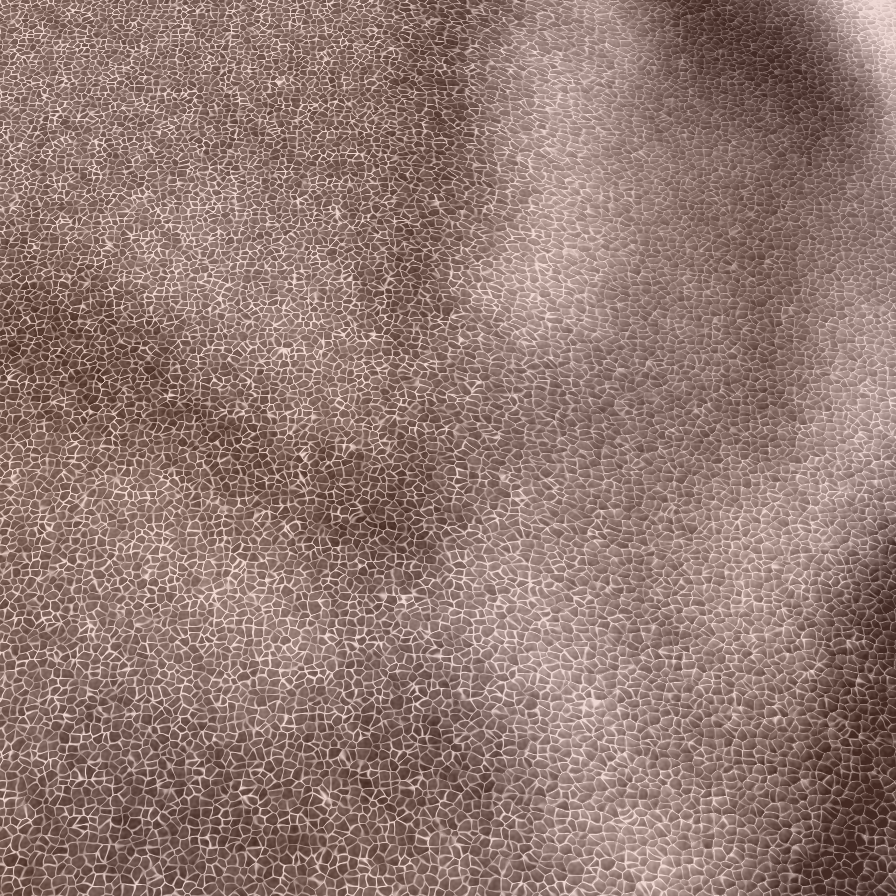
Write a WebGL 2 fragment shader that draws this texture.

```glsl
#version 300 es
precision highp float;
// Soft brown leather lying in gentle folds, seen at a slant.
// Warped Voronoi cells give the pebbled grain with pale veins between them;
// wide glowing capsules and gradient noise shade the folds.
uniform vec2 u_resolution;
out vec4 fragColor;

vec2 hash2(vec2 p) {
    vec3 h = fract(p.xyx * vec3(0.1031, 0.1030, 0.0973));
    h += dot(h, h.yzx + 33.33);
    return fract((h.xx + h.yz) * h.zy);
}

float cornerSlope(vec2 cell, vec2 corner, vec2 f) {
    float angle = 6.2832 * hash2(cell + corner).x;
    return dot(vec2(cos(angle), sin(angle)), f - corner);
}

// Gradient noise, roughly -0.7 to 0.7
float gradientNoise(vec2 p) {
    vec2 i = floor(p), f = p - i;
    vec2 s = f * f * f * (f * (f * 6.0 - 15.0) + 10.0);
    return mix(mix(cornerSlope(i, vec2(0, 0), f), cornerSlope(i, vec2(1, 0), f), s.x),
               mix(cornerSlope(i, vec2(0, 1), f), cornerSlope(i, vec2(1, 1), f), s.x), s.y);
}

float fbm(vec2 p) {
    float sum = 0.0, amp = 1.0;
    for (int i = 0; i < 4; i++) {
        sum += amp * gradientNoise(p);
        p = mat2(1.6, 1.2, -1.2, 1.6) * p + 7.3;
        amp *= 0.5;
    }
    return sum;
}

// x: gap between the two nearest seeds, y: random tone, zw: offset to the seed
vec4 grainCell(vec2 p) {
    vec2 base = floor(p), nearest = vec2(0), id = vec2(0);
    float d1 = 9.0, d2 = 9.0;
    for (int y = -1; y <= 1; y++)
    for (int x = -1; x <= 1; x++) {
        vec2 cell = base + vec2(x, y);
        vec2 offset = cell + 0.08 + 0.84 * hash2(cell) - p;
        float d = length(offset);
        if (d < d1) {
            d2 = d1;
            d1 = d;
            nearest = offset;
            id = cell;
        } else {
            d2 = min(d2, d);
        }
    }
    return vec4(d2 - d1, hash2(id + 51.7).x, nearest);
}

// Soft glow around the segment a-b
float fold(vec2 p, vec2 a, vec2 b, float width) {
    vec2 ab = b - a;
    float along = clamp(dot(p - a, ab) / dot(ab, ab), 0.0, 1.0);
    vec2 away = (p - a - ab * along) / width;
    return exp(-dot(away, away));
}

// Broad light and shade of the folds
float foldShading(vec2 uv) {
    vec2 p = uv + 0.035 * vec2(fbm(uv * 4.0), fbm(uv * 4.0 + 19.0));
    float lit = 0.28 * fold(p, vec2(0.63, 0.90), vec2(0.59, 0.68), 0.075)
              + 0.30 * fold(p, vec2(0.67, 1.02), vec2(0.71, 0.96), 0.035)
              + 0.70 * fold(p, vec2(0.96, 1.04), vec2(1.02, 0.88), 0.065)
              + 0.24 * fold(p, vec2(1.00, 0.58), vec2(0.82, 0.33), 0.085)
              + 0.25 * fold(p, vec2(0.54, 0.36), vec2(0.74, 0.04), 0.085)
              + 0.16 * fold(p, vec2(0.22, 0.70), vec2(0.36, 0.56), 0.090)
              + 0.13 * fold(p, vec2(0.18, 0.42), vec2(0.30, 0.30), 0.080);
    float shade = 0.42 * fold(p, vec2(0.76, 1.00), vec2(0.92, 0.87), 0.085)
                + 0.20 * fold(p, vec2(0.51, 0.98), vec2(0.47, 0.66), 0.065)
                + 0.22 * fold(p, vec2(0.02, 0.62), vec2(0.46, 0.42), 0.075)
                + 0.42 * fold(p, vec2(1.02, 0.34), vec2(0.94, 0.00), 0.100)
                + 0.17 * fold(p, vec2(0.86, 0.72), vec2(0.86, 0.54), 0.080)
                + 0.16 * fold(p, vec2(0.00, 0.02), vec2(0.48, 0.13), 0.100);
    return lit - shade + 0.10 * fbm(uv * 5.0 + 3.0);
}

void main() {
    vec2 uv = gl_FragCoord.xy / u_resolution.y;

    // The sheet recedes upward, so its grain gets finer
    vec2 sheet = 88.0 * vec2(uv.x - 0.5, uv.y) / (1.0 - 0.3 * uv.y);
    float pixel = length(fwidth(sheet));
    float right = smoothstep(0.40, 0.75, uv.x);

    // Grain, drawn out along a diagonal on the right
    vec2 q = sheet + 0.45 * vec2(gradientNoise(sheet * 0.7), gradientNoise(sheet * 0.7 + 31.0));
    q += right * 0.16 * vec2(-1.0, 1.0) * (q.x + q.y) * 0.5;
    vec4 cell = grainCell(q);
    float vein = 1.0 - smoothstep(0.0, 0.20 + 0.35 * pixel, cell.x);
    vein *= 0.95 + 0.9 * gradientNoise(sheet * 0.45 + 9.0);
    float relief = dot(cell.zw, vec2(0.6, -0.8));
    float crease = fbm(vec2(sheet.x + 0.5 * sheet.y, sheet.y * 0.35) * 0.4);
    float fine = gradientNoise(sheet * 2.3 + 17.0);

    // Smoother toward the far right corner
    float strength = mix(1.0, 0.62, right * smoothstep(0.15, 0.85, uv.y));
    float grain = mix(0.72, 0.48, right) * (vein - 0.28)
                + mix(0.08, 0.32, right) * relief
                + 0.16 * (cell.y - 0.5) + 0.16 * fine + 0.10 * crease;
    float tone = clamp(0.48 + foldShading(uv) + strength * grain, -0.12, 1.15);

    vec3 color = mix(vec3(0.33, 0.23, 0.20), vec3(0.86, 0.765, 0.74), tone);
    color += vec3(0.012, 0.0, -0.018) * (0.5 - uv.x + 1.2 * gradientNoise(uv * 3.0 + 5.0));
    fragColor = vec4(clamp(color, 0.0, 1.0), 1.0);
}
```
